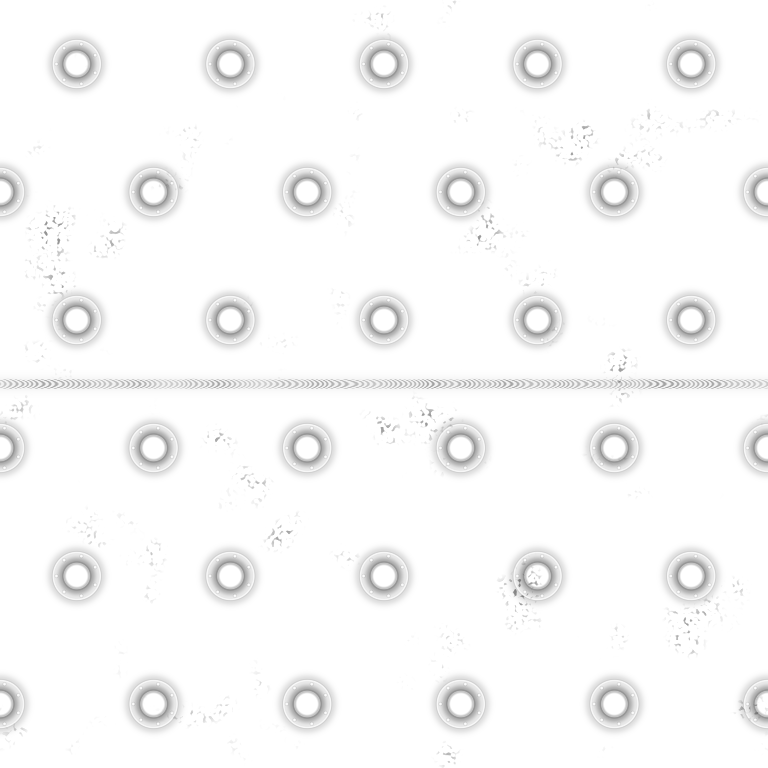
Reproduce this texture map procedurally as a three.js fragment shader.

```glsl
// White panel with staggered rows of bolted round flanges and one rippled weld
// across the middle. Flanges are radial profiles in a repeated cell; the weld is
// a warped stripe of crescents; sparse specks come from wrapped gradient noise.
#define COLUMNS 5.0
#define ROWS 6.0
#define FLANGE_R 0.0322
#define COLLAR_R 0.0183
#define DOME_R 0.0150
#define BOLTS 7.0
#define BOLT_ORBIT 0.0265
#define WELD_HALF 0.0065
#define RIPPLES 138.0
#define SPECK_CELLS 190.0
#define SPECK_DARK 0.42
#define EDGE 0.0010

varying vec2 vUv;

const float TAU = 6.2831853;

float hash(vec2 p) {
  vec3 q = fract(vec3(p.xyx) * 0.1031);
  q += dot(q, q.yzx + 33.33);
  return fract((q.x + q.y) * q.z);
}

// Dot product of a hashed unit gradient with the offset from its lattice corner
float corner(vec2 cell, vec2 offset, vec2 period) {
  float a = TAU * hash(mod(cell, period) + period * 0.37);
  return dot(vec2(cos(a), sin(a)), offset);
}

// Gradient noise on a lattice that wraps after a whole number of cells
float noise(vec2 uv, vec2 period) {
  vec2 p = uv * period;
  vec2 i = floor(p);
  vec2 f = p - i;
  vec2 w = f * f * f * (f * (f * 6.0 - 15.0) + 10.0);
  vec2 e = vec2(1.0, 0.0);
  float low = mix(corner(i, f, period), corner(i + e, f - e, period), w.x);
  float high = mix(corner(i + e.yx, f - e.yx, period), corner(i + 1.0, f - 1.0, period), w.x);
  return mix(low, high, w.y);
}

// Soft line of given half width around a distance of zero
float line(float d, float halfWidth) {
  return 1.0 - smoothstep(halfWidth - 0.5 * EDGE, halfWidth + EDGE, abs(d));
}

float inside(float d) {
  return 1.0 - smoothstep(-EDGE, EDGE, d);
}

// Offset from the centre of the nearest flange; alternate rows shift half a column
vec2 flangeOffset(vec2 uv) {
  vec2 q = uv * vec2(COLUMNS, ROWS);
  q.x += 0.5 * (1.0 - mod(floor(q.y), 2.0));
  return (fract(q) - 0.5) / vec2(COLUMNS, ROWS);
}

float flange(vec2 p, float base) {
  float r = length(p);

  // Contact shadow on the panel
  float fall = max(r - FLANGE_R, 0.0) / 0.0065;
  float shade = base * (1.0 - 0.13 * exp(-fall * fall));

  // Plate: dark by the collar, paler toward the rim
  float slope = smoothstep(COLLAR_R, 0.0285, r);
  float plate = mix(0.66, 0.91, slope);
  plate = mix(plate, 0.97, line(r - 0.0305, 0.0006));

  // Bolt heads, one of them pointing left
  float turn = TAU / BOLTS;
  float a = atan(-p.y, -p.x);
  a -= turn * floor(a / turn + 0.5);
  float bolt = length(r * vec2(cos(a), sin(a)) - vec2(BOLT_ORBIT, 0.0));
  plate -= 0.05 * line(bolt - 0.0022, 0.0005);
  plate = mix(plate, 0.98, inside(bolt - 0.0016));
  shade = mix(shade, plate, inside(r - FLANGE_R));

  // Rim, collar and dome
  shade = mix(shade, 0.80, 0.8 * line(r - FLANGE_R, 0.0004));
  shade = mix(shade, 0.77, inside(r - COLLAR_R));
  shade = mix(shade, 0.59, line(r - COLLAR_R, 0.0007));
  return mix(shade, 1.0, 1.0 - smoothstep(DOME_R - 0.0022, DOME_R + 0.0012, r));
}

float weld(vec2 uv) {
  float y = uv.y - 0.5;
  float wobble = noise(uv, vec2(46.0, 1.0));
  float v = y / (WELD_HALF * (1.0 + 0.25 * wobble));
  float halo = 0.05 * exp(-y * y / 0.00011);

  // Overlapping crescents that bulge to the right
  float warp = 1.6 * noise(uv, vec2(17.0, 3.0)) + 0.5 * wobble;
  float phase = fract(uv.x * RIPPLES + 1.5 * v * v + warp);
  float crescent = smoothstep(0.15, 0.5, phase) * (1.0 - smoothstep(0.6, 0.95, phase));
  float depth = 0.23 + 0.16 * noise(uv, vec2(31.0, 9.0));
  float bead = 1.0 - smoothstep(0.75, 1.1, abs(v));
  return 1.0 - halo - bead * depth * crescent;
}

// Fine dark specks gathered in a few uneven patches
float specks(vec2 uv) {
  float patches = noise(uv, vec2(8.0)) + 0.6 * noise(uv, vec2(23.0));
  float grain = noise(uv, vec2(SPECK_CELLS)) + 0.4 * noise(uv, vec2(71.0));
  return smoothstep(0.28, 0.75, patches) * smoothstep(0.14, 0.5, grain);
}

void main() {
  float shade = flange(flangeOffset(vUv), weld(vUv));
  shade *= 1.0 - SPECK_DARK * specks(vUv);
  gl_FragColor = vec4(vec3(clamp(shade, 0.0, 1.0)), 1.0);
}
```
